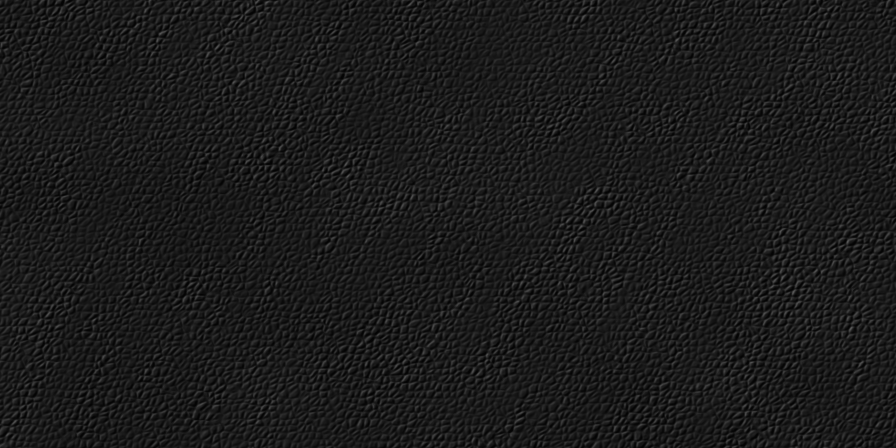
This texture is drawn by a Shadertoy shader. Its source:

```glsl
// Black grained leather: small rounded pebbles leaning along a rising diagonal.
// A cell-distance height field with fine wrinkles is lit from the upper left by
// comparing nearby heights, then the relief is turned into dark neutral greys.

const float GRAINS_PER_HEIGHT = 62.0;
const float GRAIN_SLANT = 0.4;
const float LIGHT_REACH = 0.3;
const float RELIEF_GAIN = 1.05;
const vec2 LIGHT_DIRECTION = vec2(-0.8, 0.6);
const vec3 LEATHER_COLOR = vec3(0.099);

// Integer hash giving two values in 0..1
vec2 hash2(vec2 cell) {
    uvec2 q = uvec2(ivec2(cell) + 4096);
    q = q * 1664525u + 1013904223u;
    q.x += q.y * 1664525u;
    q.y += q.x * 1664525u;
    q ^= q >> 16u;
    q.x += q.y * 1664525u;
    q.y += q.x * 1664525u;
    q ^= q >> 16u;
    return vec2(q & 65535u) / 65535.0;
}

float valueNoise(vec2 p) {
    vec2 cell = floor(p);
    vec2 f = fract(p);
    f = f * f * (3.0 - 2.0 * f);
    float low = mix(hash2(cell).x, hash2(cell + vec2(1.0, 0.0)).x, f.x);
    float high = mix(hash2(cell + vec2(0.0, 1.0)).x, hash2(cell + 1.0).x, f.x);
    return mix(low, high, f.y);
}

// Rounded cells: a crease along each border and a curved top
float pebbleHeight(vec2 p, float creaseWidth) {
    vec2 base = floor(p);
    float nearest = 8.0;
    float second = 8.0;
    for (int y = -1; y <= 1; y++) {
        for (int x = -1; x <= 1; x++) {
            vec2 cell = base + vec2(x, y);
            float d = length(cell + 0.12 + 0.76 * hash2(cell) - p);
            second = min(second, max(nearest, d));
            nearest = min(nearest, d);
        }
    }
    float crease = smoothstep(0.0, creaseWidth, second - nearest);
    return 0.8 * crease - 0.4 * nearest * nearest;
}

// Leans the grain to the right as it rises
vec2 slant(vec2 p, float amount) {
    return vec2(p.x - amount * p.y, p.y);
}

// Slanted, slightly warped pebbles with finer wrinkles on top
float leatherHeight(vec2 p) {
    vec2 q = slant(p, GRAIN_SLANT);
    vec2 warp = vec2(valueNoise(p * 0.7), valueNoise(p * 0.7 + 57.0)) - 0.5;
    float wrinkles = valueNoise(q * 2.1 + 19.0);
    return pebbleHeight(q + 0.5 * warp, 0.65) + 0.5 * wrinkles;
}

// Positive on slopes facing the light, negative on those turned away
float relief(vec2 p, vec2 light, float reach) {
    vec2 halfStep = 0.5 * reach * light;
    return leatherHeight(p - halfStep) - leatherHeight(p + halfStep);
}

// Lifts lit slopes a little more than it darkens the shaded ones
float sheen(float slope) {
    float s = max(slope, -1.2);
    return 1.0 + s + 0.25 * s * s;
}

void mainImage(out vec4 fragColor, in vec2 fragCoord) {
    // Average four points in each pixel to soften the edges
    float shade = 0.0;
    for (int i = 0; i < 4; i++) {
        vec2 offset = vec2(i % 2, i / 2) * 0.5 - 0.25;
        vec2 p = (fragCoord + offset) / iResolution.y * GRAINS_PER_HEIGHT;
        shade += 0.25 * relief(p, LIGHT_DIRECTION, LIGHT_REACH);
    }

    // Diagonal patches of deeper and shallower grain
    vec2 uv = fragCoord / iResolution.y;
    vec2 patchPos = slant(uv, 0.6) * vec2(26.0, 11.0);
    float depth = mix(0.55, 1.45, valueNoise(patchPos + 31.0));

    // Broad, faint mottling over the hide
    float mottling = mix(0.92, 1.08, valueNoise(uv * vec2(5.0, 7.0)));

    float light = sheen(RELIEF_GAIN * depth * shade);
    fragColor = vec4(LEATHER_COLOR * mottling * light, 1.0);
}
```
